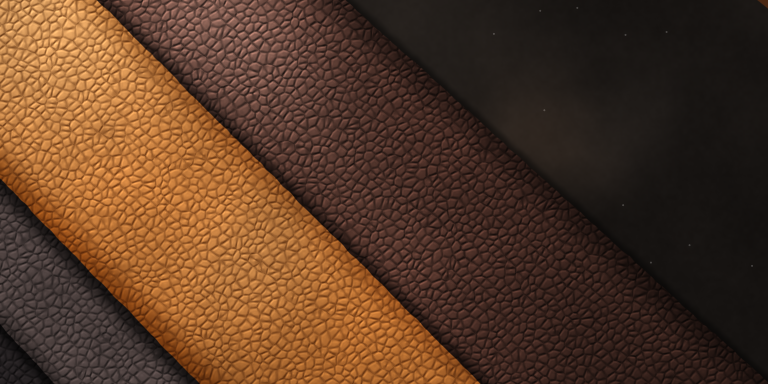
Give the GLSL for this texture, as a Shadertoy shader.

```glsl
#define GRAIN 45.0
#define RELIEF 0.36
#define CREASE 0.40
#define EDGE_WOBBLE 0.004
#define TAN vec3(0.655, 0.385, 0.165)
#define TAN_PALE vec3(0.79, 0.56, 0.33)
#define BROWN vec3(0.250, 0.155, 0.128)
#define BROWN_SHEEN vec3(0.45, 0.325, 0.285)
#define GREY vec3(0.275, 0.232, 0.225)
#define BLACK vec3(0.100, 0.086, 0.077)
#define LIGHT_DIR vec2(-0.45, 0.89)

vec2 hash2(vec2 p) {
    vec3 q = fract(p.xyx * vec3(0.1031, 0.1030, 0.0973));
    q += dot(q, q.yzx + 33.33);
    return fract((q.xx + q.yz) * q.zy);
}

float noise(vec2 p) {
    vec2 i = floor(p), f = fract(p);
    f = f * f * (3.0 - 2.0 * f);
    return mix(mix(hash2(i).x, hash2(i + vec2(1, 0)).x, f.x),
               mix(hash2(i + vec2(0, 1)).x, hash2(i + vec2(1, 1)).x, f.x), f.y);
}

float fbm(vec2 p) {
    float sum = 0.0, amp = 0.5;
    for (int i = 0; i < 4; i++) {
        sum += amp * noise(p);
        p = mat2(1.6, 1.2, -1.2, 1.6) * p + 7.3;
        amp *= 0.5;
    }
    return sum;
}

// Pebble height: low in the uneven creases, one on the rounded tops
float pebble(vec2 p) {
    vec2 q = mat2(0.77, -0.64, 0.64, 0.77) * p * GRAIN * vec2(0.92, 1.08);
    q += 0.5 * vec2(noise(p * 20.0), noise(p * 20.0 + 40.0));
    vec2 cell = floor(q), f = fract(q);
    float near = 9.0, second = 9.0;
    for (int y = -1; y <= 1; y++)
    for (int x = -1; x <= 1; x++) {
        vec2 o = vec2(x, y);
        float d = length(o + 0.14 + 0.72 * hash2(cell + o + 100.0) - f);
        second = min(second, max(near, d));
        near = min(near, d);
    }
    float h = smoothstep(-0.06, 0.50, second - near);
    return mix(h, 0.8, 0.55 * noise(q * 1.3 + 9.0)) * (1.0 - 0.3 * near);
}

// Signed distance to a sloping seam, positive on its upper right
float seam(vec2 p, vec2 start, float slope) {
    return dot(p - start, normalize(vec2(slope, 1.0)));
}

float glow(vec2 p, vec2 centre, vec2 size) {
    vec2 q = mat2(0.71, 0.71, -0.71, 0.71) * (p - centre) / size;
    return exp(-dot(q, q));
}

vec3 blackHide(vec2 p, float dist) {
    float cloud = fbm(p * 5.0);
    vec3 col = BLACK * (0.74 + 0.5 * cloud);
    col += vec3(0.050, 0.044, 0.038) * glow(p, vec2(1.13, 0.93), vec2(0.28, 0.28));
    col += vec3(0.062, 0.045, 0.032) * glow(p, vec2(1.40, 0.63), vec2(0.18, 0.15)) * (0.5 + cloud);
    col += vec3(0.030, 0.027, 0.024) * glow(p, vec2(1.64, 0.69), vec2(0.10, 0.20));
    col *= 1.0 - 0.22 * smoothstep(0.6, 0.0, p.y);
    col += 0.016 * (fbm(p * 70.0) - 0.47);
    // Sparse dust
    vec2 id = floor(p * 9.0), rnd = hash2(id + 5.0);
    float speck = length(fract(p * 9.0) - 0.15 - 0.7 * rnd) / 9.0;
    col += 0.18 * step(0.78, hash2(id + 61.0).y) * smoothstep(0.004, 0.001, speck);
    return col * mix(0.55, 1.0, smoothstep(0.0, 0.025, dist));
}

void mainImage(out vec4 fragColor, in vec2 fragCoord) {
    vec2 p = fragCoord / iResolution.y;
    float px = 0.8 / iResolution.y;
    float wobble = EDGE_WOBBLE * (noise(p * 45.0) - 0.5);

    // Seams between the stacked hides, right to left
    float dBlack = seam(p, vec2(0.90, 1.0), 0.905) + wobble;
    float dBrown = seam(p, vec2(0.253, 1.0), 1.0) + wobble;
    float dTan = seam(p, vec2(0.0, 0.535), 1.03) + wobble;
    float dGrey = seam(p, vec2(0.0, 0.155), 1.08) + wobble;

    // Grain lighting shared by the pebbled hides, centred on zero
    float h = pebble(p);
    float slope = h - pebble(p + LIGHT_DIR * 0.0045);
    float relief = CREASE * (h - 0.56) + RELIEF * slope + 0.10 * (noise(p * 130.0) - 0.5);
    float fold = fbm(p * 4.0 + 3.0) - 0.47;

    // Tan hide: pale at upper left, orange on the turned edge
    vec3 tanCol = mix(TAN, TAN_PALE, glow(p, vec2(0.1, 0.98), vec2(0.44, 0.38)));
    tanCol = mix(tanCol, TAN_PALE, 0.45 * glow(p, vec2(0.66, 0.33), vec2(0.20, 0.24)));
    tanCol *= 1.0 + 0.35 * fold - 0.10 * smoothstep(0.25, 0.0, p.y);
    tanCol *= mix(vec3(0.74, 0.60, 0.36), vec3(1), smoothstep(0.0, 0.09, dTan));
    tanCol *= mix(vec3(0.84, 0.77, 0.66), vec3(1), smoothstep(0.0, 0.07, -dBrown));
    // Creases lose blue faster than red
    tanCol *= 1.0 + relief * vec3(0.85, 1.05, 1.30);

    // Brown hide: sheen near the top, falling into shade at lower right
    vec3 brownCol = mix(BROWN, BROWN_SHEEN, 0.85 * glow(p, vec2(0.56, 0.94), vec2(0.36, 0.22)));
    brownCol += vec3(0.055, 0.040, 0.034) * glow(p, vec2(0.92, 0.50), vec2(0.34, 0.14));
    brownCol *= 1.0 + 0.35 * fold;
    brownCol *= mix(1.0, 0.68, smoothstep(0.9, 1.8, p.x - 0.4 * p.y));
    brownCol *= mix(0.36, 1.0, smoothstep(-0.004, 0.045, dBrown));
    brownCol *= mix(0.58, 1.0, smoothstep(0.0, 0.09, -dBlack));
    brownCol *= 1.0 + 1.35 * relief + 0.30 * max(slope, 0.0);

    // Grey hide and the dark corner beneath it
    vec3 greyCol = GREY * (1.0 + 0.4 * fold) * (1.0 + 1.2 * relief);
    greyCol *= mix(0.30, 1.0, smoothstep(0.0, 0.06, -dTan));
    greyCol *= mix(0.65, 1.0, smoothstep(0.0, 0.05, dGrey));
    vec3 cornerCol = GREY * vec3(0.46, 0.48, 0.51) * (1.0 + 1.2 * relief);
    cornerCol *= mix(0.30, 1.0, smoothstep(0.0, 0.04, -dGrey));

    vec3 col = mix(cornerCol, greyCol, smoothstep(-px, px, dGrey));
    col = mix(col, tanCol, smoothstep(-px, px, dTan));
    col = mix(col, brownCol, smoothstep(-px, px, dBrown));
    col = mix(col, blackHide(p, dBlack), smoothstep(-px, px, dBlack));

    // Brown sliver in the upper right corner
    float sliver = seam(p, vec2(1.972, 1.0), 0.8);
    col = mix(col, vec3(0.30, 0.16, 0.08), smoothstep(-px, px, sliver));
    fragColor = vec4(clamp(col, 0.0, 1.0), 1.0);
}
```
